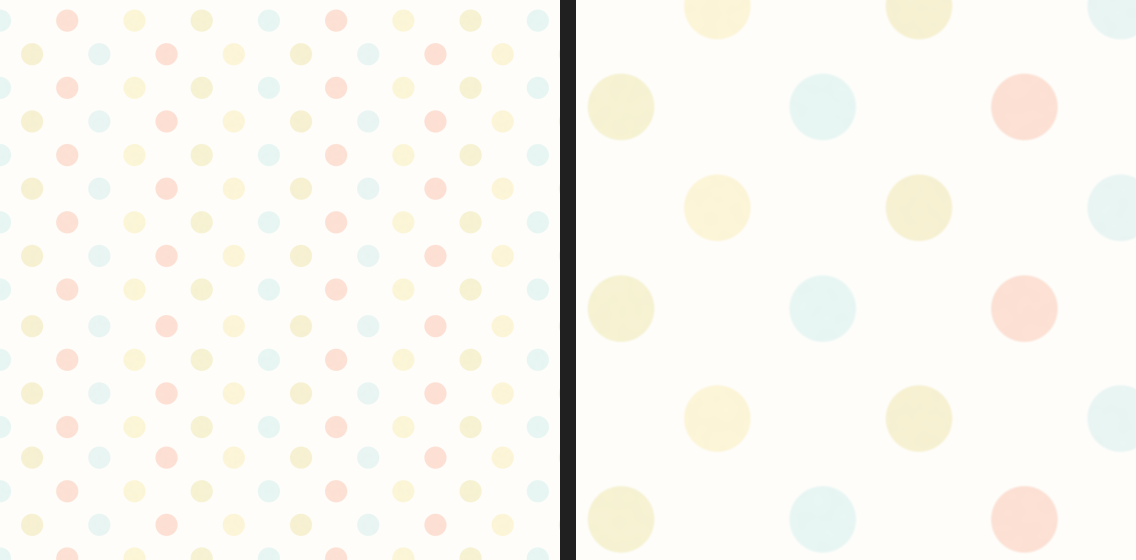
Left, the full canvas; right, a detail of the centre.
Write a WebGL 2 fragment shader that draws this pattern.

```glsl
#version 300 es
precision highp float;
// Pale polka dots in staggered rows on warm white. Each point finds its nearest
// row and column; four pastels cycle along the row and step by one on odd rows.
// A short band of rows sits slightly low, and gradient noise mottles the ink.

uniform vec2 u_resolution;
out vec4 fragColor;

const float COLUMN_PITCH = 0.12005;
const float ROW_PITCH = 0.06003;
const float FIRST_ROW = 0.0368;    // distance from the top edge
const float ODD_OFFSET = 0.0573;   // sideways stagger of odd rows
const float BAND_DROP = 0.0054;    // extra drop of rows 9 to 12
const float DOT_RADIUS = 0.0198;
const float EDGE_SOFTNESS = 0.0011;

const vec3 GROUND = vec3(0.995, 0.993, 0.982);
const vec3 BLUE = vec3(0.910, 0.962, 0.952);
const vec3 PINK = vec3(0.990, 0.878, 0.830);
const vec3 YELLOW = vec3(0.988, 0.961, 0.843);
const vec3 OLIVE = vec3(0.965, 0.946, 0.824);

vec2 gradientAt(vec2 cell) {
  vec2 h = fract(cell * vec2(0.1031, 0.1130));
  h += dot(h, h.yx + 33.33);
  float angle = 6.28318 * fract((h.x + h.y) * h.x);
  return vec2(cos(angle), sin(angle));
}

float gradientNoise(vec2 p) {
  vec2 i = floor(p);
  vec2 f = p - i;
  vec2 w = f * f * f * (f * (f * 6.0 - 15.0) + 10.0);
  float a = dot(gradientAt(i), f);
  float b = dot(gradientAt(i + vec2(1, 0)), f - vec2(1, 0));
  float c = dot(gradientAt(i + vec2(0, 1)), f - vec2(0, 1));
  float d = dot(gradientAt(i + vec2(1, 1)), f - vec2(1, 1));
  return mix(mix(a, b, w.x), mix(c, d, w.x), w.y);
}

vec3 dotColour(float index) {
  if (index < 0.5) return BLUE;
  if (index < 1.5) return PINK;
  if (index < 2.5) return YELLOW;
  return OLIVE;
}

float discMask(vec2 offset, float radius, float softness) {
  return 1.0 - smoothstep(-softness, softness, length(offset) - radius);
}

float rowDrop(float row) {
  return BAND_DROP * step(8.5, row) * step(row, 12.5);
}

void main() {
  // Distance right and down from the top left corner
  vec2 uv = gl_FragCoord.xy / u_resolution.y;
  vec2 p = vec2(uv.x, 1.0 - uv.y);

  // Nearest dot
  float row = floor((p.y - FIRST_ROW) / ROW_PITCH + 0.5);
  float odd = mod(row, 2.0);
  float stagger = odd * ODD_OFFSET;
  float column = floor((p.x - stagger) / COLUMN_PITCH + 0.5);
  vec2 centre = vec2(column * COLUMN_PITCH + stagger,
                     FIRST_ROW + row * ROW_PITCH + rowDrop(row));

  // Pastel cycle, slightly warmer on odd rows
  vec3 ink = dotColour(mod(column - odd + 4.0, 4.0));
  ink += (odd - 0.5) * vec3(0.004, -0.004, 0.0);
  ink += 0.006 * gradientNoise(p * 110.0);

  // Soft disc over the ground
  float softness = max(EDGE_SOFTNESS, 0.75 / u_resolution.y);
  vec3 colour = mix(GROUND, ink, discMask(p - centre, DOT_RADIUS, softness));
  fragColor = vec4(colour, 1.0);
}
```
